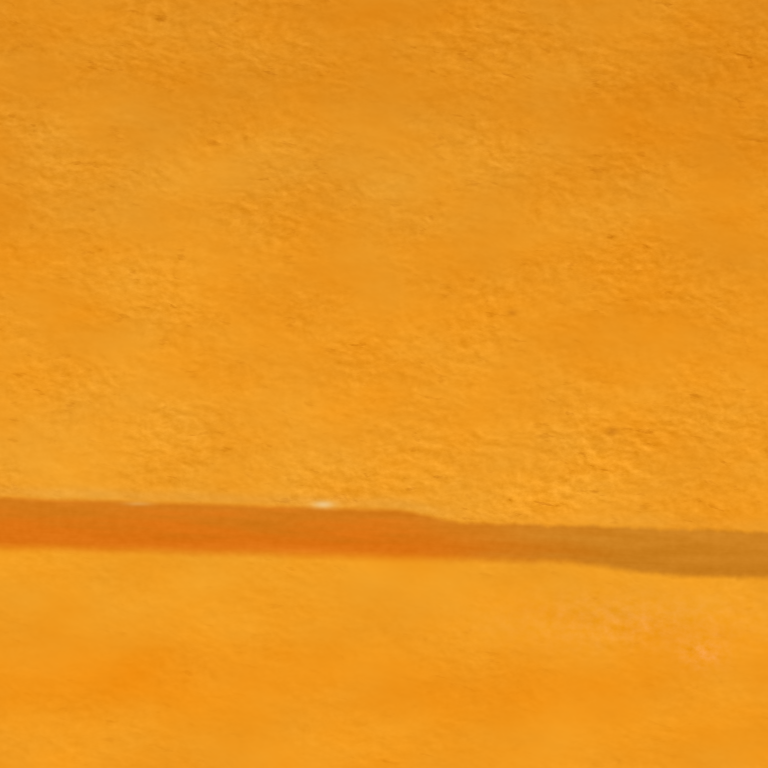
Give the GLSL for this texture, as a WebGL 1 fragment shader.

```glsl
precision highp float;
// A warm orange painted wall crossed by a sloping, darker recessed stripe.
// Broad soft blooms set the tone, gradient noise adds patchy relief and
// sparse creases, and two edge curves bound the stripe with its pale lip.
uniform vec2 u_resolution;

vec2 gradientAt(vec2 cell) {
  vec3 h = fract(cell.xyx * vec3(0.1031, 0.103, 0.0973));
  h += dot(h, h.yzx + 33.33);
  float angle = 6.2832 * fract((h.x + h.y) * h.z);
  return vec2(cos(angle), sin(angle));
}

float gradientNoise(vec2 p) {
  vec2 i = floor(p), f = fract(p);
  vec2 w = f * f * f * (f * (f * 6.0 - 15.0) + 10.0);
  float a = dot(gradientAt(i), f);
  float b = dot(gradientAt(i + vec2(1.0, 0.0)), f - vec2(1.0, 0.0));
  float c = dot(gradientAt(i + vec2(0.0, 1.0)), f - vec2(0.0, 1.0));
  float d = dot(gradientAt(i + 1.0), f - 1.0);
  return mix(mix(a, b, w.x), mix(c, d, w.x), w.y);
}

float fbm(vec2 p) {
  float sum = 0.0, gain = 0.6;
  for (int i = 0; i < 4; i++) {
    sum += gain * gradientNoise(p);
    p = mat2(0.96, 0.28, -0.28, 0.96) * p * 2.03 + vec2(17.3, 9.1);
    gain *= 0.5;
  }
  return sum;
}

// Soft elliptical spot with value 1 at its centre
float bloom(vec2 p, vec2 centre, vec2 radius) {
  vec2 q = (p - centre) / radius;
  return exp(-dot(q, q));
}

vec3 upperWall(vec2 p) {
  vec3 col = mix(vec3(0.936, 0.602, 0.135), vec3(0.888, 0.562, 0.125), smoothstep(0.45, 0.97, p.y));
  float light = 0.8 * bloom(p, vec2(0.14, 0.77), vec2(0.18, 0.06))
              + 0.8 * bloom(p, vec2(0.5, 0.77), vec2(0.25, 0.07))
              + 0.9 * bloom(p, vec2(0.12, 0.42), vec2(0.22, 0.09))
              + 0.5 * bloom(p, vec2(0.6, 0.38), vec2(0.35, 0.07))
              + 0.7 * bloom(p, vec2(0.17, 0.59), vec2(0.04, 0.06));
  float shade = 0.8 * bloom(p, vec2(0.85, 0.83), vec2(0.16, 0.06))
              + 0.7 * bloom(p, vec2(0.0, 0.72), vec2(0.08, 0.12))
              + 0.6 * bloom(p, vec2(0.45, 0.99), vec2(0.2, 0.06))
              + 0.5 * bloom(p, vec2(1.0, 0.97), vec2(0.12, 0.2))
              + 0.5 * bloom(p, vec2(0.87, 0.6), vec2(0.2, 0.12))
              + 0.4 * bloom(p, vec2(0.42, 0.58), vec2(0.12, 0.12));
  return col + light * vec3(0.001, 0.02, 0.028) - shade * vec3(0.014, 0.034, 0.032);
}

vec3 lowerWall(vec2 p) {
  vec3 col = mix(vec3(0.943, 0.6, 0.12), vec3(0.943, 0.617, 0.14), smoothstep(0.1, 0.25, p.y));
  float shade = bloom(p, vec2(0.16, 0.12), vec2(0.2, 0.045))
              + 0.8 * bloom(p, vec2(0.66, 0.1), vec2(0.22, 0.04));
  float peach = bloom(p, vec2(0.82, 0.19), vec2(0.16, 0.035))
              + 1.5 * bloom(p, vec2(0.915, 0.148), vec2(0.03, 0.02));
  float mottle = 0.6 + 2.5 * fbm(p * vec2(65.0, 80.0));
  return col - shade * vec3(0.0, 0.03, 0.035) + peach * mottle * vec3(0.015, 0.02, 0.07);
}

vec3 stripe(vec2 p, float depth) {
  float streak = fbm((p + vec2(0.0, 0.04 * p.x)) * vec2(7.0, 65.0));
  vec3 warm = mix(vec3(0.835, 0.482, 0.105), vec3(0.86, 0.447, 0.07), smoothstep(0.0, 0.8, depth + 0.8 * streak));
  vec3 ochre = mix(vec3(0.815, 0.515, 0.135), vec3(0.785, 0.487, 0.115), depth);
  return mix(warm, ochre, smoothstep(0.5, 0.82, p.x + 0.15 * streak)) + 0.05 * streak;
}

void main() {
  vec2 p = gl_FragCoord.xy / u_resolution;
  float ragged = smoothstep(0.5, 0.62, p.x);
  float wobble = 0.003 * fbm(vec2(p.x * 18.0, 3.7)) + ragged * 0.004 * fbm(p * vec2(60.0, 40.0));
  float top = 0.352 - 0.03 * p.x - 0.014 * smoothstep(0.51, 0.61, p.x) + wobble;
  float bottom = 0.288 - 0.027 * p.x - 0.014 * smoothstep(0.72, 0.9, p.x) - wobble;

  // Wall surfaces with the pale lip above the stripe
  vec3 col = mix(lowerWall(p), upperWall(p), smoothstep(0.28, 0.32, p.y));
  float lip = bloom(p, vec2(p.x, top + 0.007), vec2(1.0, 0.009));
  col += lip * (1.0 - 0.6 * ragged) * vec3(-0.015, 0.01, 0.05);

  // Clouding in brightness and hue
  float cloud = fbm(p * vec2(6.0, 13.0));
  float hue = fbm(p * vec2(9.0, 16.0) + 47.0);
  col += cloud * vec3(0.04, 0.045, 0.03) + hue * vec3(-0.012, 0.022, 0.045);

  // Patchy relief, fine grain and sparse short creases
  float patchy = 0.75 + 1.8 * fbm(p * vec2(7.0, 10.0) + 31.0)
               + 0.7 * bloom(p, vec2(0.68, 0.37), vec2(0.3, 0.07))
               + 0.4 * bloom(p, vec2(0.95, 0.93), vec2(0.2, 0.1))
               + 0.4 * bloom(p, vec2(0.17, 0.76), vec2(0.12, 0.03));
  patchy = max(patchy, 0.2) * mix(0.45, 1.0, smoothstep(0.29, 0.36, p.y));
  vec2 reliefAt = (p + vec2(0.0, 0.16 * p.x)) * vec2(38.0, 66.0) + cloud;
  float relief = fbm(reliefAt) - fbm(reliefAt + vec2(0.12, 0.3));
  float grain = fbm(p * vec2(85.0, 115.0) + 13.0);
  float crease = smoothstep(0.2, 0.5, fbm(reliefAt * vec2(0.8, 1.1) + 71.0));
  col += patchy * (relief * vec3(0.065, 0.062, 0.05) + grain * vec3(0.045, 0.045, 0.05));
  col -= patchy * crease * vec3(0.055, 0.055, 0.03);

  // Faint specks
  float specks = bloom(p, vec2(0.797, 0.438), vec2(0.008, 0.005))
               + 0.7 * bloom(p, vec2(0.667, 0.593), vec2(0.006, 0.004));
  col -= specks * vec3(0.1, 0.09, 0.03);

  // Recessed stripe, with a blurred lower edge
  float soft = mix(0.01, 0.006, smoothstep(0.5, 0.9, p.x));
  float inside = smoothstep(-0.004, 0.005, top - p.y) * smoothstep(-soft, soft, p.y - bottom);
  float depth = clamp((top - p.y) / (top - bottom), 0.0, 1.0);
  col = mix(col, stripe(p, depth) + 0.03 * grain, inside);

  // Chipped glints on the upper edge
  float glint = bloom(p, vec2(0.421, 0.343), vec2(0.014, 0.005))
              + 0.4 * bloom(p, vec2(0.18, 0.344), vec2(0.018, 0.003));
  col = mix(col, vec3(0.95, 0.8, 0.57), 0.8 * glint);
  gl_FragColor = vec4(clamp(col, 0.0, 1.0), 1.0);
}
```
